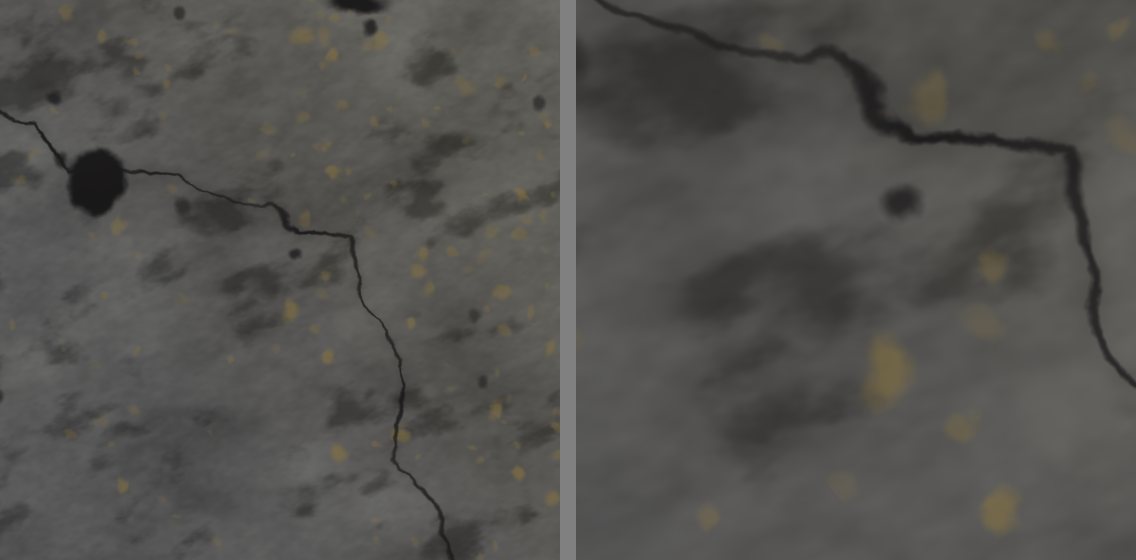
Left, the full canvas; right, a detail of the centre.
This texture is drawn by a Shadertoy shader. Its source:

```glsl
const vec3 STONE_DARK = vec3(0.275, 0.272, 0.272);
const vec3 STONE_MID = vec3(0.348, 0.346, 0.345);
const vec3 STONE_LIGHT = vec3(0.405, 0.405, 0.402);
const vec3 PIT = vec3(0.105, 0.100, 0.103);
const vec3 OCHRE = vec3(0.53, 0.45, 0.26);
const float GRAIN_ANGLE = 0.30;
const float GRAIN_CONTRAST = 0.045;
const float CRACK_WIDTH = 0.0042;
const int CRACK_POINTS = 15;
const vec2 CRACK[CRACK_POINTS] = vec2[](
    vec2(-0.02, 0.80), vec2(0.06, 0.775), vec2(0.125, 0.70), vec2(0.24, 0.69),
    vec2(0.315, 0.69), vec2(0.42, 0.635), vec2(0.485, 0.635), vec2(0.53, 0.592),
    vec2(0.625, 0.58), vec2(0.64, 0.48), vec2(0.715, 0.36), vec2(0.72, 0.29),
    vec2(0.70, 0.18), vec2(0.77, 0.105), vec2(0.82, -0.02));

float hash(vec2 p) {
    vec3 q = fract(p.xyx * vec3(0.1031, 0.1030, 0.0973));
    q += dot(q, q.yzx + 33.33);
    return fract((q.x + q.y) * q.z);
}

float noise(vec2 p) {
    vec2 i = floor(p), f = fract(p);
    f = f * f * (3.0 - 2.0 * f);
    return mix(mix(hash(i), hash(i + vec2(1, 0)), f.x),
               mix(hash(i + vec2(0, 1)), hash(i + vec2(1, 1)), f.x), f.y);
}

float fbm(vec2 p) {
    float sum = 0.0, amp = 0.5;
    for (int i = 0; i < 5; i++) {
        sum += amp * noise(p);
        p = mat2(1.6, 1.2, -1.2, 1.6) * p + 17.3;
        amp *= 0.5;
    }
    return sum / 0.97;
}

// Soft round spots in a jittered grid; each cell is filled with the given chance
float spots(vec2 p, float cells, float chance, float radius, float seed) {
    vec2 g = p * cells, home = floor(g);
    float mask = 0.0;
    for (int y = -1; y <= 1; y++)
    for (int x = -1; x <= 1; x++) {
        vec2 cell = home + vec2(x, y), key = cell + seed;
        vec2 center = cell + vec2(hash(key + 3.1), hash(key + 7.7));
        float size = radius * cells * mix(0.55, 1.2, hash(key + 11.9));
        float spot = 1.0 - smoothstep(0.35, 1.25, length(g - center) / size);
        float strength = mix(0.45, 1.0, hash(key + 23.5));
        mask = max(mask, spot * strength * step(hash(key + 41.3), chance));
    }
    return mask;
}

float segmentDistance(vec2 p, vec2 a, vec2 b) {
    vec2 ab = b - a;
    return length(p - a - ab * clamp(dot(p - a, ab) / dot(ab, ab), 0.0, 1.0));
}

float crackDistance(vec2 p) {
    float d = 1.0;
    for (int i = 0; i < CRACK_POINTS - 1; i++)
        d = min(d, segmentDistance(p, CRACK[i], CRACK[i + 1]));
    return d;
}

void mainImage(out vec4 fragColor, in vec2 fragCoord) {
    vec2 uv = fragCoord / iResolution.xy;
    float c = cos(GRAIN_ANGLE), s = sin(GRAIN_ANGLE);
    vec2 grain = mat2(c, -s, s, c) * uv * vec2(0.6, 1.0);
    vec2 wobble = vec2(fbm(uv * 24.0), fbm(uv * 24.0 + 50.0)) - 0.5;

    // Mottled stone with faint slanted grain
    float mottle = fbm(grain * 9.0 + 4.0) - 0.5;
    float fine = 0.6 * noise(grain * 75.0) + 0.4 * noise(grain * 150.0) - 0.5;
    float slope = 0.10 * (uv.y - 0.5) + 0.08 * (uv.x - 0.5);
    float tone = 0.57 + 1.1 * mottle + slope;
    vec3 color = mix(STONE_DARK, STONE_MID, smoothstep(0.05, 0.55, tone));
    color = mix(color, STONE_LIGHT, smoothstep(0.5, 1.0, tone));
    color += GRAIN_CONTRAST * fine;

    // Dark smudges, heavier along the left edge
    float leftEdge = 0.09 * (1.0 - smoothstep(0.0, 0.2, uv.x));
    float smudge = smoothstep(0.56, 0.78, fbm(grain * 15.0 + 31.0) + leftEdge);
    color *= 1.0 - 0.32 * smudge;

    // Ochre stains, denser toward the upper right
    float warm = smoothstep(0.5, 1.4, uv.x + uv.y * 0.8);
    vec2 stainUv = uv + 0.035 * wobble;
    float stain = spots(stainUv, 13.0, 0.10 + 0.20 * warm, 0.017, 5.0);
    stain = max(stain, 0.6 * spots(stainUv, 26.0, 0.05 + 0.22 * warm, 0.010, 90.0));
    color = mix(color, OCHRE, 0.60 * stain);
    color += vec3(0.010, 0.006, -0.012) * warm;

    // Wandering crack of uneven depth and width
    float width = CRACK_WIDTH * mix(0.55, 1.5, noise(uv * 18.0));
    float d = crackDistance(uv + 0.026 * wobble);
    float crack = 1.0 - smoothstep(0.15 * width, 1.3 * width, d);
    color = mix(color, PIT, crack * mix(0.45, 0.95, noise(uv * 11.0 + 8.0)));
    color *= 1.0 - 0.12 * exp(-d * 90.0);

    // Small scattered pores
    float pores = spots(uv + 0.02 * wobble, 9.0, 0.17, 0.014, 61.0);
    color = mix(color, PIT, 0.85 * pores);

    // One large pit on the crack and one cut by the top edge
    vec2 pitUv = uv + 0.03 * wobble;
    float bigPit = length((pitUv - vec2(0.175, 0.677)) * vec2(1.0, 0.88)) - 0.050;
    float topPit = length((pitUv - vec2(0.635, 0.997)) * vec2(0.4, 1.0)) - 0.020;
    float pit = 1.0 - smoothstep(-0.008, 0.009, min(bigPit, topPit));
    color = mix(color, PIT + 0.03 * mottle, pit);

    fragColor = vec4(clamp(color, 0.0, 1.0), 1.0);
}
```
